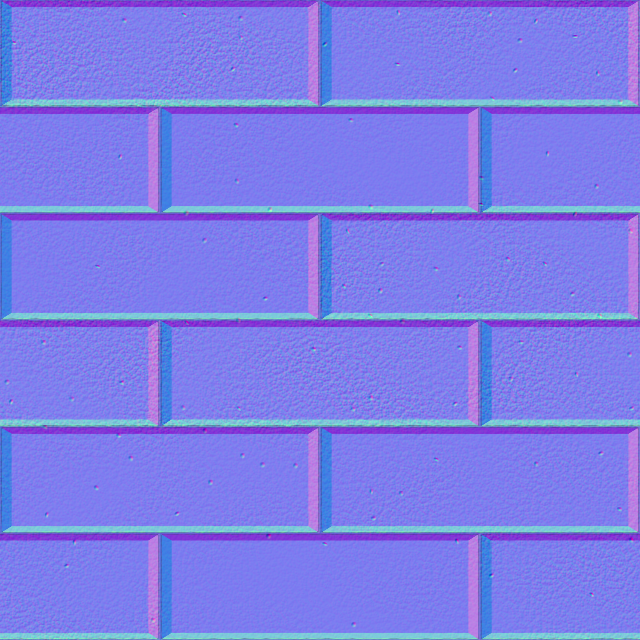
A Shadertoy shader for this texture map:

```glsl
// Tangent-space normal map of bevelled bricks in running bond, with grainy faces and small pimples.

const float TAU = 6.2831853;

vec2 hash2(vec2 p) {
    vec3 q = fract(p.xyx * vec3(0.1031, 0.1030, 0.0973));
    q += dot(q, q.yzx + 33.33);
    return fract((q.xx + q.yz) * q.zy);
}

// Wrapping cellular noise: distance to the nearest point, n cells per canvas
float cellular(vec2 uv, float n) {
    vec2 p = uv * n, base = floor(p);
    float nearest = 2.0;
    for (int y = -1; y <= 1; y++)
    for (int x = -1; x <= 1; x++) {
        vec2 cell = base + vec2(x, y);
        nearest = min(nearest, length(cell + hash2(mod(cell, n) + n) - p));
    }
    return nearest;
}

// Sparse raised specks, each stretched along its own direction
float pimples(vec2 uv, float n) {
    vec2 p = uv * n, cell = mod(floor(p), n);
    vec2 rnd = hash2(cell + 71.0);
    vec2 d = fract(p) - 0.25 - 0.5 * hash2(cell + 13.0);
    float a = TAU * rnd.y;
    d = mat2(cos(a), sin(a), -sin(a), cos(a)) * d;
    d.x *= mix(0.5, 1.0, rnd.y);
    float radius = 0.06 + 0.05 * rnd.y;
    return step(rnd.x, 0.17) * (1.0 - smoothstep(0.0, radius, length(d)));
}

float height(vec2 uv, float roughness) {
    float grain = 0.55 * smoothstep(0.0, 0.8, cellular(uv, 210.0))
                + 0.75 * smoothstep(0.0, 0.9, cellular(uv, 118.0));
    return roughness * grain + 0.6 * pimples(uv, 23.0);
}

void mainImage(out vec4 fragColor, in vec2 fragCoord) {
    vec2 uv = fragCoord / iResolution.xy;

    // Running bond: two bricks across, six courses
    float course = floor(uv.y * 6.0);
    vec2 grid = vec2(uv.x * 2.0 + 0.5 * (1.0 - mod(course, 2.0)), uv.y * 6.0);
    vec2 local = fract(grid);
    vec2 brickRnd = hash2(vec2(mod(floor(grid.x), 2.0), course) + 5.0);

    // Distance to the brick outline, in canvas units and in bevel widths
    vec2 edge = min(local, 1.0 - local) / vec2(2.0, 6.0);
    vec2 bevelPos = edge / vec2(0.0182, 0.0112);

    // Surface relief, rougher on some bricks and in soft patches
    float patches = sin(TAU * (2.0 * uv.x + uv.y) + 2.0 * sin(TAU * 3.0 * uv.y))
                  * sin(TAU * (3.0 * uv.y - uv.x) + 1.5 * sin(TAU * 2.0 * uv.x));
    float roughness = mix(0.09, 0.25, brickRnd.x) * (1.0 + 0.45 * patches);
    vec2 e = vec2(1.0 / 768.0, 0.0);
    float h = height(uv, roughness);
    vec2 slope = vec2(height(uv + e.xy, roughness), height(uv + e.yx, roughness)) - h;

    // Flat face and the four mitred bevels
    vec3 face = vec3(0.495, 0.492, 0.945);
    face.xy += 0.016 * (brickRnd.yx - 0.5);
    vec3 sideBevel = local.x < 0.5 ? vec3(0.25, 0.50, 0.90) : vec3(0.73, 0.50, 0.90);
    vec3 endBevel = local.y < 0.5 ? vec3(0.49, 0.79, 0.86) : vec3(0.51, 0.21, 0.85);
    float wobble = cellular(uv, 84.0);
    if (local.y < 0.5) {
        float lip = 1.0 - smoothstep(0.0026, 0.0042, edge.y + 0.0012 * wobble);
        endBevel = mix(endBevel, vec3(0.50, 0.88, 0.76), lip);
    }
    float mitre = smoothstep(-0.06, 0.06, bevelPos.x - bevelPos.y);
    vec3 bevel = mix(sideBevel, endBevel, mitre);
    float inside = smoothstep(0.93, 1.07, min(bevelPos.x, bevelPos.y));
    vec3 color = mix(bevel, face, inside);

    // Ragged narrow joint with a darker lip
    float halfJoint = mix(0.0021, 0.0011, mitre) + 0.0012 * wobble;
    float gap = min(edge.x, edge.y) - halfJoint;
    float lipLine = 1.0 - smoothstep(0.0, 0.0010, abs(gap));
    vec3 joint = mix(bevel, vec3(0.38, 0.41, 0.82), 0.7);
    color = mix(joint, color, smoothstep(-0.0007, 0.0007, gap));
    color *= 1.0 - 0.16 * lipLine;

    // Tilt by the relief; green points down the canvas
    color.xy += slope * vec2(-1.0, 1.0);
    color.z -= 0.35 * length(slope);
    fragColor = vec4(clamp(color, 0.0, 1.0), 1.0);
}
```
